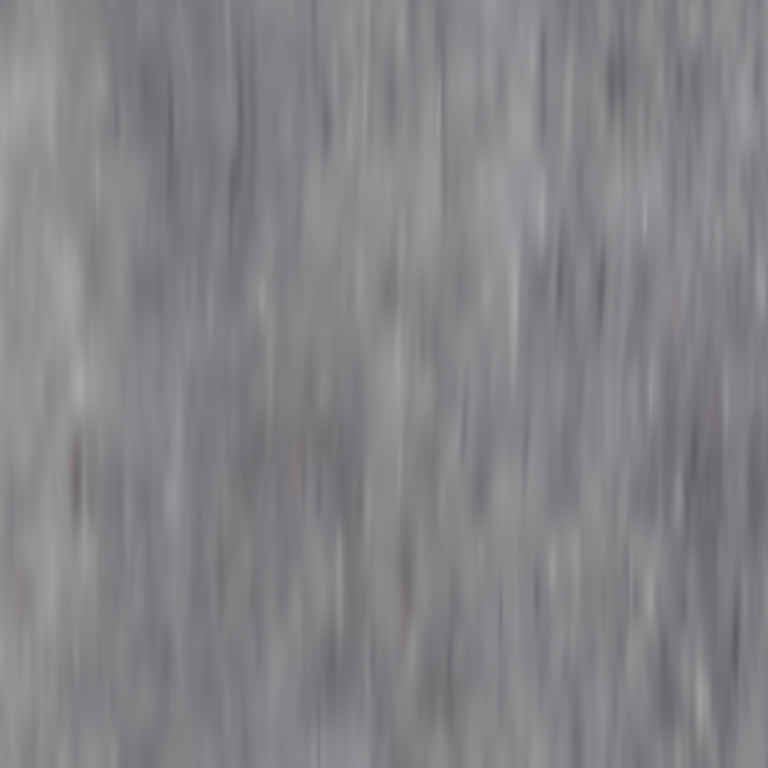
Write a three.js fragment shader that draws this texture.

```glsl
varying vec2 vUv;

const vec3 DARK_GREY = vec3(0.46, 0.452, 0.47);
const vec3 LIGHT_GREY = vec3(0.56, 0.56, 0.57);
const vec3 WARM_TINT = vec3(0.007, 0.001, -0.006);
const vec3 RED_TINT = vec3(0.025, -0.012, -0.008);
const int STREAK_COUNT = 70;

float hash(vec2 p) {
  return fract(sin(dot(p, vec2(127.1, 311.7))) * 43758.5453);
}

// Smooth value noise from -1 to 1
float noise(vec2 p) {
  vec2 cell = floor(p);
  vec2 f = fract(p);
  f = f * f * (3.0 - 2.0 * f);
  float low = mix(hash(cell), hash(cell + vec2(1.0, 0.0)), f.x);
  float high = mix(hash(cell + vec2(0.0, 1.0)), hash(cell + 1.0), f.x);
  return 2.0 * mix(low, high, f.y) - 1.0;
}

// Two octaves, the second offset to hide the lattice
float layeredNoise(vec2 p) {
  return 0.75 * noise(p) + 0.55 * noise(p * 1.83 + vec2(17.3, 41.9));
}

// Soft elliptical spot, 1 at its centre
float softSpot(vec2 p, vec2 centre, vec2 radius) {
  vec2 d = (p - centre) / radius;
  return exp(-dot(d, d));
}

// Slow lean and wobble of the vertical fibres
vec2 bendFibres(vec2 p) {
  float lean = 0.03 * (p.y - 0.5) * softSpot(p, vec2(0.62, 0.5), vec2(0.3, 0.8));
  return vec2(p.x - lean + 0.003 * noise(p * vec2(5.0, 6.0)), p.y);
}

// Wide light and dark regions
float regionTone(vec2 p) {
  float tone = 0.050 * (1.0 - smoothstep(0.02, 0.2, p.x));
  tone += 0.042 * softSpot(p, vec2(0.58, 0.83), vec2(0.22, 0.33));
  tone -= 0.042 * softSpot(p, vec2(0.32, 0.32), vec2(0.18, 0.28));
  tone -= 0.040 * softSpot(p, vec2(0.95, 0.42), vec2(0.15, 0.18));
  tone -= 0.034 * softSpot(p, vec2(0.28, 0.88), vec2(0.13, 0.25));
  tone -= 0.020 * softSpot(p, vec2(0.57, 0.2), vec2(0.15, 0.15));
  return tone + 0.020 * layeredNoise(p * vec2(6.0, 4.0) + 8.0);
}

// Blurred fibres at four widths, crisper toward the right
float fibreTone(vec2 p) {
  float crisp = mix(0.75, 1.5, smoothstep(0.68, 0.85, p.x));
  float tone = 0.030 * layeredNoise(p * vec2(14.0, 8.0) + 31.0);
  tone += 0.040 * layeredNoise(p * vec2(32.0, 8.0) + 53.0);
  tone += 0.042 * crisp * layeredNoise(p * vec2(62.0, 8.0) + 77.0);
  return tone + 0.012 * crisp * noise(p * vec2(150.0, 18.0) + 91.0);
}

// Scattered thin tapered streaks, pale or dark
float streakTone(vec2 p) {
  float tone = 0.0;
  for (int i = 0; i < STREAK_COUNT; i++) {
    float id = float(i) + 1.0;
    vec2 centre = vec2(hash(vec2(id, 1.7)), hash(vec2(id, 5.3)));
    centre.x = mix(centre.x, sqrt(centre.x), 0.7);
    vec2 radius = vec2(mix(0.003, 0.006, hash(vec2(id, 9.1))),
                       mix(0.03, 0.09, hash(vec2(id, 13.9))));
    float strength = hash(vec2(id, 21.3)) > 0.5 ? 0.06 : -0.06;
    tone += strength * softSpot(p, centre, radius);
  }
  return tone;
}

// Rare reddish flecks
float redFlecks(vec2 p) {
  float flecks = 0.0;
  for (int i = 0; i < 6; i++) {
    float id = float(i) + 60.0;
    vec2 centre = vec2(hash(vec2(id, 3.1)), 0.6 * hash(vec2(id, 7.7)));
    flecks += softSpot(p, centre, vec2(0.005, 0.028));
  }
  return flecks;
}

void main() {
  vec2 fibre = bendFibres(vUv);
  float tone = regionTone(vUv) + fibreTone(fibre) + streakTone(fibre);

  // Tone offset to grey, then faint colour drift
  vec3 color = mix(DARK_GREY, LIGHT_GREY, 0.57 + tone / 0.105);
  color += WARM_TINT * 0.7 * layeredNoise(fibre * vec2(9.0, 4.0) + 113.0);
  color += RED_TINT * redFlecks(fibre);
  gl_FragColor = vec4(color, 1.0);
}
```
